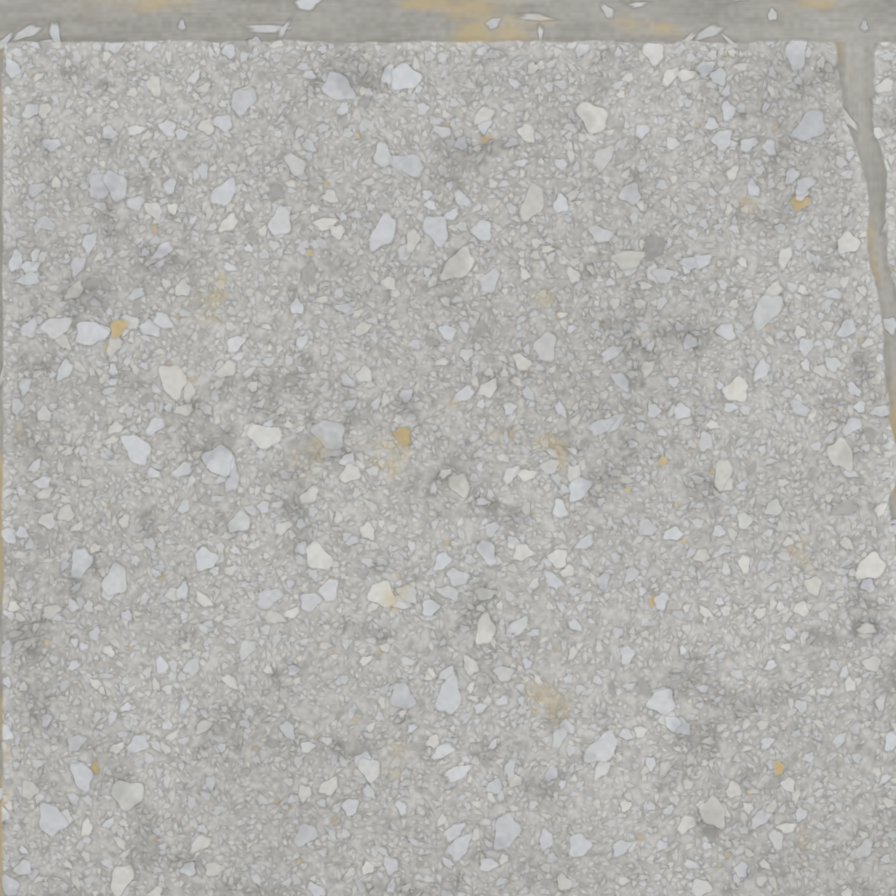
Write a three.js fragment shader that draws this texture.

```glsl
// Weathered concrete slab with exposed aggregate, a dirty joint along the top
// and a tapering crack at the right. Irregular stones are scattered on jittered
// grids from fine chips to pebbles, over a grainy, blotchy cement.
#define CEMENT vec3(0.712, 0.708, 0.692)
#define BLUE_STONE vec3(0.775, 0.785, 0.797)
#define CREAM_STONE vec3(0.805, 0.800, 0.775)
#define DARK_STONE vec3(0.645, 0.642, 0.632)
#define OCHRE vec3(0.755, 0.675, 0.510)
#define JOINT vec3(0.645, 0.636, 0.612)
#define GRAIN 0.15
#define BLOTCH 0.07
#define RIM_SHADE 0.09
#define SOFT 0.0014
#define JOINT_Y 0.953

varying vec2 vUv;

float hash(vec2 p) {
  return fract(sin(dot(p, vec2(127.1, 311.7))) * 43758.5453);
}

float noise(vec2 p) {
  vec2 i = floor(p), f = fract(p);
  f = f * f * (3.0 - 2.0 * f);
  return mix(mix(hash(i), hash(i + vec2(1.0, 0.0)), f.x),
             mix(hash(i + vec2(0.0, 1.0)), hash(i + 1.0), f.x), f.y);
}

float fbm(vec2 p) {
  float sum = 0.0, amp = 0.5;
  for (int i = 0; i < 4; i++) {
    sum += amp * noise(p);
    p = p * 2.03 + 17.3;
    amp *= 0.5;
  }
  return sum / 0.9375;
}

mat2 turn(float a) {
  return mat2(cos(a), -sin(a), sin(a), cos(a));
}

// Mostly blue-grey and cream, rarely dark or ochre
vec3 stoneColour(float pick, float shade) {
  vec3 c = mix(BLUE_STONE, CREAM_STONE, smoothstep(0.35, 0.75, pick));
  c = mix(c, DARK_STONE, step(0.91, pick));
  c = mix(c, OCHRE, step(0.981, pick));
  return c + (shade - 0.5) * 0.06;
}

// One layer of stones on a grid of n cells; stretch is the longest aspect
vec3 addStones(vec3 col, vec2 p, float n, float chance, float stretch, float seed) {
  vec2 g = p * n, base = floor(g);
  for (int j = -1; j <= 1; j++) {
    for (int i = -1; i <= 1; i++) {
      vec2 cell = base + vec2(float(i), float(j));
      vec2 key = cell + seed;
      if (hash(key + 3.7) > chance) continue;
      vec2 centre = cell + 0.1 + 0.8 * vec2(hash(key + 11.3), hash(key + 23.9));
      float aspect = mix(1.0, stretch, hash(key + 31.1));
      vec2 q = turn(6.2832 * hash(key + 41.7)) * (g - centre);
      q *= vec2(inversesqrt(aspect), sqrt(aspect));
      // Lumpy, slightly angular outline
      float a = atan(q.y, q.x + 1e-5), phase = 6.2832 * hash(key + 53.3);
      float lump = 1.0 + 0.13 * sin(3.0 * a + phase) + 0.08 * sin(5.0 * a - 2.0 * phase);
      float size = mix(0.18, 0.43, pow(hash(key + 61.9), 1.4));
      float d = (length(q) * lump - size) / (n * sqrt(aspect));
      float rim = 1.0 - smoothstep(0.0, 0.0035, d);
      float fill = 1.0 - smoothstep(-SOFT, SOFT, d);
      vec3 tint = stoneColour(hash(key + 71.3), hash(key + 83.1));
      tint += 0.05 * (noise(p * 190.0) - 0.5);
      col = mix(col * (1.0 - RIM_SHADE * rim), tint, fill * 0.9);
    }
  }
  return col;
}

vec3 slab(vec2 p) {
  float patches = fbm(p * 7.0 + 4.0);
  float grain = 0.6 * noise(p * 170.0) + 0.4 * noise(turn(0.6) * p * 290.0);
  vec3 col = CEMENT + GRAIN * (grain - 0.5);
  col = addStones(col, p, 125.0, 0.62, 2.4, 5.0);
  col = addStones(col, p, 76.0, 0.38, 2.2, 131.0);
  col = mix(col, CEMENT + GRAIN * (grain - 0.42), 0.30);
  col = addStones(col, p, 45.0, 0.27, 2.0, 257.0);
  col = addStones(col, p, 25.0, 0.17, 2.0, 389.0);
  // Broad wear, dark pits and faint warm stains
  col += BLOTCH * (patches - 0.5);
  col -= 0.07 * smoothstep(0.58, 0.78, fbm(p * 24.0 + 60.0));
  float stain = smoothstep(0.72, 0.86, fbm(p * 18.0 + 91.0));
  return mix(col, OCHRE, 0.35 * stain);
}

vec3 joint(vec2 p, vec2 along) {
  float streak = fbm(along * vec2(14.0, 95.0));
  vec3 col = JOINT + 0.13 * (streak - 0.5) + 0.05 * (noise(p * 180.0) - 0.5);
  float dirt = smoothstep(0.52, 0.72, fbm(along * vec2(11.0, 26.0) + 7.0));
  col = mix(col, OCHRE, 0.65 * dirt);
  return addStones(col, p, 46.0, 0.16, 6.0, 613.0);
}

void main() {
  vec2 p = vUv;
  float ragged = 0.010 * (fbm(p * 34.0) - 0.5);
  // Signed distances, positive inside each joint
  float top = p.y - JOINT_Y + ragged;
  float drop = max(JOINT_Y - p.y, 0.0);
  float left = 0.939 + 0.12 * drop + 0.022 * (noise(vec2(drop * 13.0, 2.0)) - 0.5);
  float width = 0.021 + 0.028 * exp(-drop * 14.0);
  float crack = min(p.x - left, left + width - p.x) + ragged;
  float side = 0.003 - p.x + ragged * 0.5;
  float gap = max(max(top, crack), side);

  vec3 col = slab(p);
  col += 0.035 * smoothstep(-0.018, -0.003, gap);
  vec2 along = top > 0.0 ? p : p.yx;
  vec3 fillCol = joint(p, along);
  fillCol -= 0.035 * (1.0 - smoothstep(0.0, 0.009, gap));
  col = mix(col, fillCol, smoothstep(-0.002, 0.002, gap));
  gl_FragColor = vec4(col, 1.0);
}
```
